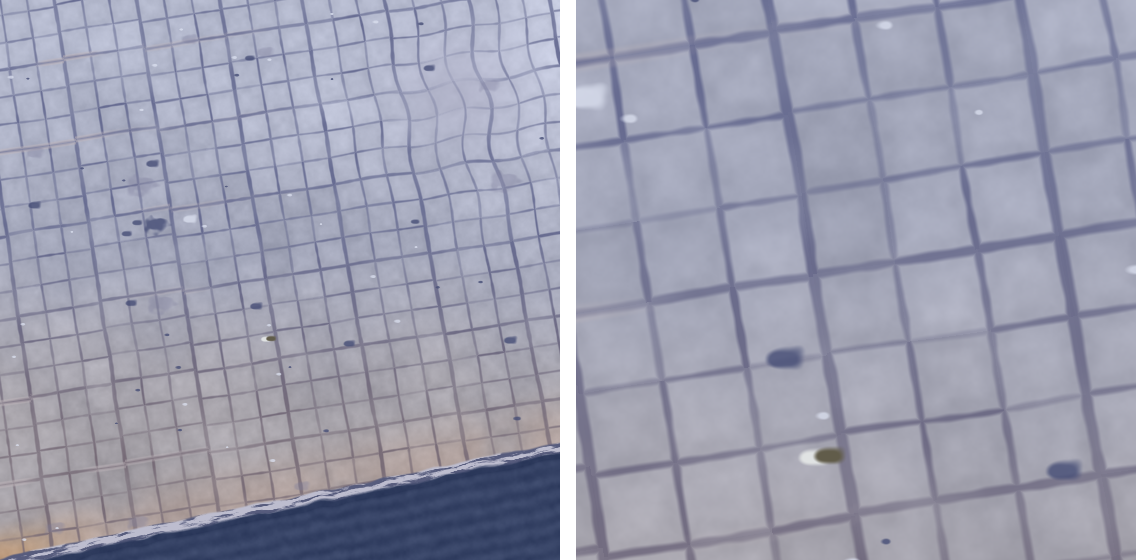
Left, the full canvas; right, a detail of the centre.
This texture is drawn by a WebGL 1 fragment shader. Its source:

```glsl
precision highp float;
// Worn, slanted mosaic paving in three-by-three sheets, ending at a dark ribbed ledge.
uniform vec2 u_resolution;

float hash(vec2 p) {
  vec3 q = fract(vec3(p.xyx) * 0.1031);
  q += dot(q, q.yzx + 33.33);
  return fract((q.x + q.y) * q.z);
}

float noise(vec2 p) {
  vec2 i = floor(p), f = fract(p);
  f = f * f * (3.0 - 2.0 * f);
  return mix(mix(hash(i), hash(i + vec2(1, 0)), f.x),
             mix(hash(i + vec2(0, 1)), hash(i + vec2(1, 1)), f.x), f.y);
}

float fbm(vec2 p) {
  float sum = 0.0, amp = 0.5;
  for (int i = 0; i < 4; i++) {
    sum += amp * noise(p);
    p = p * 2.03 + 17.0;
    amp *= 0.5;
  }
  return sum;
}

// Soft-edged line; width is its half width in canvas units
float line(float dist, float width) {
  float soft = max(0.0016, 1.0 / u_resolution.y);
  return 1.0 - smoothstep(width - soft, width + soft, dist);
}

float gridDist(float c) { return abs(fract(c + 0.5) - 0.5); }

// Ragged elliptical blot
float blot(vec2 d, float radius) {
  float r = length(d * vec2(0.8, 1.15)) + radius * 0.7 * (noise(d * 110.0 + 40.0) - 0.5);
  return 1.0 - smoothstep(radius * 0.65, radius * 1.1, r);
}

// At most one blot in each cell of a coarse grid
float scatter(vec2 p, float cells, float chance, float radius, float seed) {
  vec2 id = floor(p * cells) + seed;
  vec2 centre = 0.2 + 0.6 * vec2(hash(id + 3.7), hash(id + 9.2));
  float size = radius * (0.5 + 0.5 * hash(id + 21.4));
  return step(hash(id), chance) * blot((fract(p * cells) - centre) / cells, size);
}

void main() {
  vec2 p = gl_FragCoord.xy / u_resolution;
  float down = 1.0 - p.y;
  float cloud = fbm(p * 5.0), grain = fbm(p * 75.0);

  // Buckled patch at upper right, then the slanted sheet coordinates
  float buckle = exp(-dot((p - vec2(0.85, 0.82)) * 6.0, (p - vec2(0.85, 0.82)) * 6.0));
  vec2 w = vec2(p.x + buckle * 0.011 * sin(down * 36.0 + p.x * 5.0),
                down + buckle * 0.006 * sin(p.x * 40.0));
  w += 0.003 * (vec2(noise(p * 14.0), noise(p * 14.0 + 50.0)) - 0.5);
  vec2 sheet = vec2((w.x - 0.0977 - 0.153 * w.y) / (0.1471 + 0.007 * w.y),
                    (w.y + 0.155 * w.x - 0.273) / 0.1478);
  sheet.y += 0.05 * (hash(vec2(floor(sheet.x) + 20.0, 4.0)) - 0.5);
  vec2 cell = sheet * 3.0, tile = floor(cell) + 40.0;

  // Tile colour: cool above, grey in the middle, tan beside the ledge
  vec3 col = mix(vec3(0.71, 0.73, 0.81), vec3(0.625, 0.64, 0.715), smoothstep(0.05, 0.5, down));
  col = mix(col, vec3(0.635, 0.62, 0.645), smoothstep(0.42, 0.8, down + 0.15 * (cloud - 0.5)));
  float edge = down - 0.996 + 0.208 * p.x + 0.006 * (noise(p * 35.0) - 0.5);
  col = mix(col, vec3(0.69, 0.60, 0.56), 0.6 * smoothstep(-0.12, 0.0, edge) * smoothstep(0.25, 0.6, cloud));
  col = mix(col, vec3(0.80, 0.64, 0.49), 0.8 * smoothstep(0.22, 0.0, p.x) * smoothstep(-0.07, 0.0, edge));
  col += 0.035 * smoothstep(0.5, 1.0, p.x) * (1.0 - down);
  col += 0.035 * (hash(tile) - 0.5) + 0.02 * (hash(floor(sheet) + 70.0) - 0.5);
  col += 0.12 * (cloud - 0.47) + 0.07 * (grain - 0.47);
  col += 0.02 * smoothstep(0.12, 0.3, min(gridDist(cell.x), gridDist(cell.y)));

  // Grout: fine between tiles, heavier between sheets, unevenly filled
  float fillX = hash(floor(vec2(cell.x + 0.5, cell.y)) + 60.0);
  float fillY = hash(floor(vec2(cell.x, cell.y + 0.5)) + 90.0);
  float rough = 0.0012 * (noise(p * 90.0) - 0.5);
  float fineX = line(gridDist(cell.x) * 0.049 + rough, 0.0021) * (0.5 + 0.45 * fillX);
  float fineY = line(gridDist(cell.y) * 0.0487 + rough, 0.0018) * (0.35 + 0.55 * fillY);
  float heavyX = line(gridDist(sheet.x) * 0.147 + rough, 0.0034) * (0.7 + 0.2 * fillX);
  float heavyY = line(gridDist(sheet.y) * 0.146 + rough, 0.0026) * (0.5 + 0.4 * fillY);
  float worn = exp(-dot((p - vec2(0.82, 0.84)) * vec2(9.0, 10.0), (p - vec2(0.82, 0.84)) * vec2(9.0, 10.0)));
  float grout = max(max(fineX, heavyX) * (1.0 - 0.55 * worn), max(fineY, heavyY) * (1.0 - 0.9 * worn));
  grout *= 0.7 + 0.6 * noise(p * 22.0 + 8.0);
  col = mix(col, vec3(0.68, 0.68, 0.77), 0.5 * worn);
  vec3 groutCol = mix(vec3(0.36, 0.38, 0.54), vec3(0.44, 0.39, 0.44), smoothstep(0.35, 0.85, down));
  col = mix(col, groutCol, clamp(grout, 0.0, 1.0) * 0.85);

  // Pale silt along some joints
  float silt = line(abs(gridDist(sheet.y) * 0.146 - 0.003), 0.0025) * smoothstep(0.5, 0.75, noise(p * 9.0));
  col = mix(col, vec3(0.75, 0.71, 0.73), 0.5 * silt * smoothstep(0.6, 0.1, p.x));

  // Dark spots, faint stains, white chips and a scrap of debris
  float spots = max(scatter(p, 6.0, 0.36, 0.011, 11.0), scatter(p, 11.0, 0.12, 0.006, 35.0));
  spots = max(spots, max(blot(p - vec2(0.279, 0.598), 0.017), blot(p - vec2(0.247, 0.602), 0.008)));
  col = mix(col, vec3(0.27, 0.30, 0.46), 0.8 * spots);
  col = mix(col, vec3(0.49, 0.49, 0.61), 0.35 * scatter(p, 5.0, 0.35, 0.022, 57.0));
  float chips = max(scatter(p, 13.0, 0.12, 0.0055, 73.0), blot(p - vec2(0.341, 0.608), 0.011));
  col = mix(col, vec3(0.86, 0.88, 0.94), 0.75 * chips);
  col = mix(col, vec3(0.88, 0.89, 0.89), blot(p - vec2(0.477, 0.394), 0.008));
  col = mix(col, vec3(0.38, 0.36, 0.29), blot(p - vec2(0.486, 0.395), 0.008));

  // Chipped pale kerb, then the ribbed ledge
  float along = p.x - 0.2 * down;
  float flakes = fbm(vec2(along * 32.0, edge * 190.0));
  vec3 kerb = mix(vec3(0.34, 0.36, 0.49), vec3(0.74, 0.74, 0.81), smoothstep(0.34, 0.55, flakes));
  col = mix(col, kerb, smoothstep(-0.002, 0.003, edge));
  vec3 ledge = vec3(0.215, 0.265, 0.40) + 0.022 * sin(edge * 215.0) + 0.06 * (grain - 0.47);
  ledge -= 0.05 * exp(-abs(edge - 0.03) * 140.0);
  col = mix(col, ledge, smoothstep(0.015, 0.022, edge + 0.006 * (flakes - 0.5)));
  gl_FragColor = vec4(clamp(col, 0.0, 1.0), 1.0);
}
```
